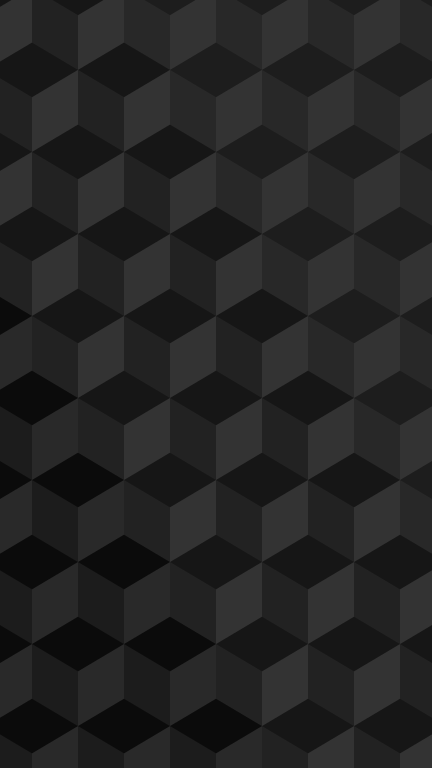
Reproduce this pattern procedurally as a Shadertoy shader.

```glsl
// Stacked isometric cubes in charcoal greys: dark lid, mid left side, light right side.
// Space is split into a skewed hexagonal lattice; each cell is one cube, and
// diagonal bands three cubes wide step the tone from lower left to upper right.

#define CUBE_WIDTH   0.1198               // cube pitch across, in canvas heights
#define ROW_HEIGHT   0.1068               // row pitch down, in canvas heights
#define ORIGIN       vec2(0.0, -0.0182)   // lid centre of the reference cube
#define BAND_CUBES   3.0                  // cubes per tone band
#define TONE_DEEP    vec3(0.045, 0.110, 0.160)  // lid, left, right
#define TONE_MIDDLE  vec3(0.088, 0.135, 0.200)
#define TONE_PALE    vec3(0.114, 0.158, 0.200)
#define SAMPLES      4                    // antialiasing samples per axis

// Offset across from the nearest lid centre in a row; also gives its column.
float offsetInRow(float x, float row, out float column) {
    float skewed = x - 0.5 * row;
    column = floor(skewed + 0.5);
    return skewed - column;
}

// Grey level of the cube face at p (origin mid-canvas, y up, unit = height).
float cubeShade(vec2 p) {
    vec2 g = (p - ORIGIN) * vec2(1.0, -1.0) / vec2(CUBE_WIDTH, ROW_HEIGHT);

    // Find the cube: below the V-shaped lower edge the next row begins.
    float row = floor(g.y);
    float column;
    float dx = offsetInRow(g.x, row, column);
    if (g.y - row > 1.0 - abs(dx) * 2.0 / 3.0) {
        row += 1.0;
        dx = offsetInRow(g.x, row, column);
    }
    float dy = g.y - row;

    // Tone band shared by whole cubes along the lattice diagonal.
    float band = floor(column / BAND_CUBES + 0.5);
    vec3 tone = band < 0.0 ? TONE_DEEP : band > 0.0 ? TONE_PALE : TONE_MIDDLE;

    // Lid rhombus, then the two upright faces.
    bool lid = dy < (1.0 - 2.0 * abs(dx)) / 3.0;
    return lid ? tone.x : dx < 0.0 ? tone.y : tone.z;
}

void mainImage(out vec4 fragColor, in vec2 fragCoord) {
    // Average a grid of subsamples to smooth every edge.
    float shade = 0.0;
    for (int j = 0; j < SAMPLES; j++) {
        for (int i = 0; i < SAMPLES; i++) {
            vec2 jitter = (vec2(i, j) + 0.5) / float(SAMPLES) - 0.5;
            vec2 p = (fragCoord + jitter - 0.5 * iResolution.xy) / iResolution.y;
            shade += cubeShade(p);
        }
    }
    fragColor = vec4(vec3(shade / float(SAMPLES * SAMPLES)), 1.0);
}
```
